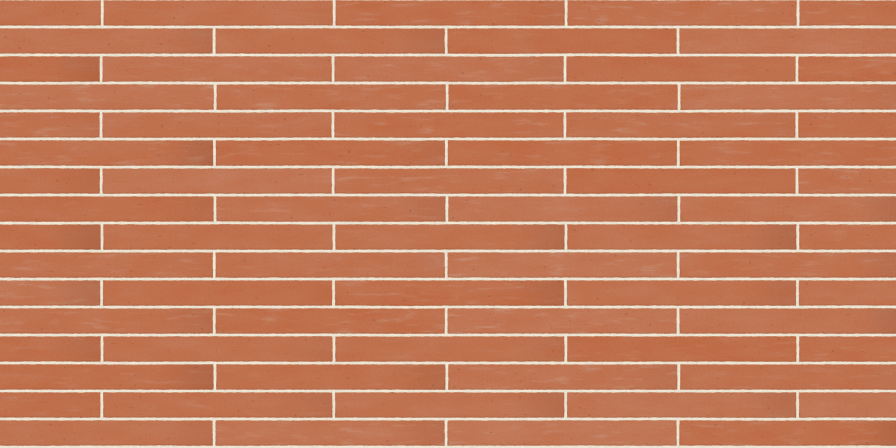
Reproduce this texture procedurally as a WebGL 1 fragment shader.

```glsl
precision highp float;
// Long thin clay bricks in half-offset courses with narrow cream mortar joints.
// Each brick is a rounded-box distance; gradient noise roughens its edge and
// adds clouds, horizontal scuffs and grain, varied by a hash of the brick cell.
uniform vec2 u_resolution;

// Lengths are fractions of the canvas height
const float COURSES = 16.0;
const float BRICK_LENGTH = 0.5177;
const float JOINT_WIDTH = 0.0062;
const float CORNER_RADIUS = 0.0015;
const vec2 WALL_ORIGIN = vec2(0.479, 0.0022);
const float COURSE_SHIFT = 0.2522;

const vec3 CLAY_DEEP = vec3(0.745, 0.415, 0.270);
const vec3 CLAY_PALE = vec3(0.770, 0.535, 0.430);
const vec3 MORTAR = vec3(0.925, 0.895, 0.825);

float hash(vec2 p) {
  p = fract(p * vec2(0.1031, 0.1137));
  p += dot(p, p.yx + 33.33);
  return fract((p.x + p.y) * p.x * 17.0);
}

vec2 gradient(vec2 cell) {
  float angle = 6.2831853 * hash(cell);
  return vec2(cos(angle), sin(angle));
}

// Gradient noise, roughly -1 to 1
float noise(vec2 p) {
  vec2 i = floor(p);
  vec2 f = p - i;
  vec2 u = f * f * f * (f * (f * 6.0 - 15.0) + 10.0);
  vec2 e = vec2(1.0, 0.0);
  float low = mix(dot(gradient(i), f), dot(gradient(i + e), f - e), u.x);
  float high = mix(dot(gradient(i + e.yx), f - e.yx),
                   dot(gradient(i + 1.0), f - 1.0), u.x);
  return 1.4 * mix(low, high, u.y);
}

float fbm(vec2 p) {
  float sum = 0.0;
  float amplitude = 0.6;
  for (int octave = 0; octave < 4; octave++) {
    sum += amplitude * noise(p);
    p = p * 2.03 + 17.3;
    amplitude *= 0.5;
  }
  return sum;
}

float roundedBox(vec2 p, vec2 halfSize, float radius) {
  vec2 q = abs(p) - halfSize + radius;
  return length(max(q, 0.0)) + min(max(q.x, q.y), 0.0) - radius;
}

// Clay surface: local is measured from the brick centre, id is its cell
vec3 clayColor(vec2 local, vec2 id, float edge) {
  float toneSeed = hash(id + 71.0);
  float scuffSeed = hash(id + 137.0);
  float endSeed = hash(id + 211.0);
  vec2 p = local + 9.0 * vec2(toneSeed, scuffSeed);

  float clouds = fbm(p * vec2(9.0, 26.0));
  float scuffs = smoothstep(0.05, 0.7, fbm(p * vec2(14.0, 75.0) + 40.0));
  float grain = noise(p * vec2(170.0, 210.0));
  float tone = 0.27 + 0.28 * (toneSeed - 0.5) + 0.26 * clouds
             + 0.65 * scuffs * scuffSeed + 0.10 * grain;
  vec3 color = mix(CLAY_DEEP, CLAY_PALE, clamp(tone, 0.0, 1.15));

  // Smoky right ends, shaded lower rim and small pits
  float smoke = smoothstep(0.12, 0.26, local.x + 0.03 * clouds);
  color *= 1.0 - 0.08 * smoke * endSeed * endSeed;
  float rim = smoothstep(-0.005, 0.0, edge) * (1.0 - smoothstep(-0.02, 0.0, local.y));
  color *= 1.0 - 0.08 * rim;
  float pits = smoothstep(0.55, 0.85, noise(p * vec2(95.0, 125.0) + 80.0));
  return color * (1.0 - 0.09 * pits);
}

vec3 mortarColor(vec2 p) {
  return MORTAR * (1.0 + 0.035 * noise(p * 190.0) + 0.025 * noise(p * 45.0));
}

void main() {
  vec2 p = gl_FragCoord.xy / u_resolution.y;
  float pixel = 1.0 / u_resolution.y;

  // Brick cell in the running bond, with slightly uneven beds
  vec2 brickSize = vec2(BRICK_LENGTH, 1.0 / COURSES);
  vec2 wall = p - WALL_ORIGIN;
  wall.y += 0.0007 * noise(p * vec2(5.0, 16.0));
  float course = floor(wall.y / brickSize.y);
  wall.x += COURSE_SHIFT * mod(course, 2.0);
  wall.x += 0.004 * (hash(vec2(course + 8.0, 3.0)) - 0.5);
  vec2 id = vec2(floor(wall.x / brickSize.x), course);
  vec2 local = wall - (id + 0.5) * brickSize;

  // Rough brick outline
  float edge = roundedBox(local, 0.5 * (brickSize - JOINT_WIDTH), CORNER_RADIUS);
  edge += 0.0007 * noise(p * 75.0) + 0.0004 * noise(p * 190.0 + 30.0);
  float joint = smoothstep(-0.8 * pixel, 0.8 * pixel, edge);

  vec3 color = mix(clayColor(local, id + 8.0, edge), mortarColor(p), joint);
  gl_FragColor = vec4(color, 1.0);
}
```
